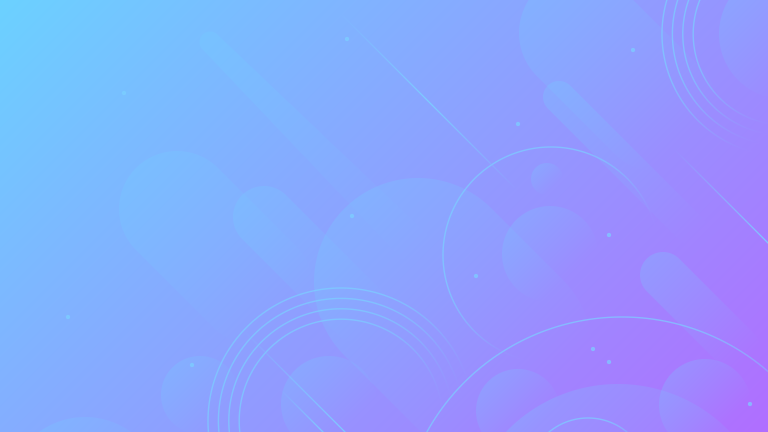
Give the GLSL for this background, as a Shadertoy shader.

```glsl
// Cyan to violet diagonal gradient with fading pills, discs, rings, streaks and dots.
#define CANVAS_HEIGHT 432.0
#define SKY_CYAN vec3(0.42, 0.82, 1.00)
#define DEEP_VIOLET vec3(0.69, 0.43, 1.00)
#define FILL_CYAN vec3(0.45, 0.81, 1.00)
#define STROKE_CYAN vec3(0.48, 0.82, 1.00)
#define PILL_ALPHA 0.27
#define DISC_ALPHA 0.25
#define RING_ALPHA 0.68
#define RING_GAP 10.4
#define STROKE_HALF 0.7
#define DOT_RADIUS 2.1

// All shapes fade along this direction: right and down.
const vec2 FALL = vec2(0.70711, -0.70711);

// Pills: centre of the head, radius, tail length.
const vec4 PILLS[7] = vec4[7](
    vec4(177, 223, 58, 110), vec4(264, 215, 31, 135), vec4(210, 390, 10.5, 290),
    vec4(580, 399, 61, 110), vec4(559, 335, 16, 185), vec4(663, 157, 23, 105),
    vec4(418, 150, 104, 100));

// Discs: centre, radius.
const vec3 DISCS[9] = vec3[9](
    vec3(550, 178, 48), vec3(547, 253, 16), vec3(200, 37, 39),
    vec3(329, 28, 48), vec3(518, 21, 42), vec3(705, 27, 46),
    vec3(85, -63, 78), vec3(618, -107, 155), vec3(784, 398, 65));

// Rings: centre, outer radius, number of nested circles.
const vec4 RINGS[5] = vec4[5](
    vec4(341, 11, 133, 4), vec4(551, 177, 108, 1), vec4(784, 398, 122, 4),
    vec4(622, -108, 223, 1), vec4(588, -47, 61, 1));

// Streaks: brightest point, half length.
const vec3 STREAKS[4] = vec3[4](
    vec3(428, 331, 125), vec3(768, 189, 132), vec3(345, 0, 145), vec3(323, 0, 60));

const vec2 DOTS[12] = vec2[12](
    vec2(347, 393), vec2(124, 339), vec2(633, 382), vec2(518, 308),
    vec2(352, 216), vec2(476, 156), vec2(609, 197), vec2(68, 115),
    vec2(192, 67), vec2(593, 83), vec2(609, 70), vec2(750, 28));

// Anti-aliased coverage of a signed distance.
float cover(float dist, float pixel) {
    return clamp(0.5 - dist / pixel, 0.0, 1.0);
}

// Slightly widening rounded bar, strongest at its head, fading along its tail.
float fadingPill(vec2 q, float radius, float tail, float pixel) {
    float along = dot(q, FALL);
    float onAxis = clamp(along, 0.0, tail);
    float widening = radius < 12.0 ? 0.025 * onAxis : 0.0;
    float dist = length(q - FALL * onAxis) - radius - widening;
    float fade = 1.0 - (along + radius) / (tail + 1.6 * radius);
    return cover(dist, pixel) * clamp(fade, 0.0, 1.0);
}

// Nested thin circles that vanish on the lower right.
float fadingRings(vec2 q, float radius, float count, float pixel) {
    float inward = radius - length(q);
    float nearest = clamp(round(inward / RING_GAP), 0.0, count - 1.0);
    float dist = abs(inward - nearest * RING_GAP) - STROKE_HALF;
    float fade = 1.0 - smoothstep(-0.6, 0.55, dot(q, FALL) / radius);
    return cover(dist, pixel) * fade;
}

// Thin diagonal line that fades towards both ends.
float streak(vec2 q, float halfLength, float pixel) {
    float across = abs(dot(q, FALL.yx * vec2(-1, 1)));
    float fade = 1.0 - abs(dot(q, FALL)) / halfLength;
    return 0.9 * cover(across - 0.6, pixel) * clamp(fade, 0.0, 1.0);
}

void mainImage(out vec4 fragColor, in vec2 fragCoord) {
    float pixel = CANVAS_HEIGHT / iResolution.y;
    vec2 p = fragCoord * pixel;
    vec2 size = iResolution.xy * pixel;

    // Background gradient from the upper left to the lower right corner.
    float t = dot(p - vec2(0, size.y), FALL) / dot(vec2(size.x, -size.y), FALL);
    vec3 color = mix(SKY_CYAN, DEEP_VIOLET, t);

    // Translucent fills.
    for (int i = 0; i < PILLS.length(); i++) {
        vec4 pill = PILLS[i];
        color = mix(color, FILL_CYAN, PILL_ALPHA * fadingPill(p - pill.xy, pill.z, pill.w, pixel));
    }
    for (int i = 0; i < DISCS.length(); i++) {
        vec3 disc = DISCS[i];
        color = mix(color, FILL_CYAN, DISC_ALPHA * fadingPill(p - disc.xy, disc.z, 0.0, pixel));
    }

    // Strokes and dots.
    float ink = 0.0;
    for (int i = 0; i < RINGS.length(); i++) {
        vec4 ring = RINGS[i];
        ink = max(ink, RING_ALPHA * fadingRings(p - ring.xy, ring.z, ring.w, pixel));
    }
    for (int i = 0; i < STREAKS.length(); i++)
        ink = max(ink, streak(p - STREAKS[i].xy, STREAKS[i].z, pixel));
    for (int i = 0; i < DOTS.length(); i++)
        ink = max(ink, 0.68 * cover(length(p - DOTS[i]) - DOT_RADIUS, pixel));

    fragColor = vec4(mix(color, STROKE_CYAN, ink), 1.0);
}
```
